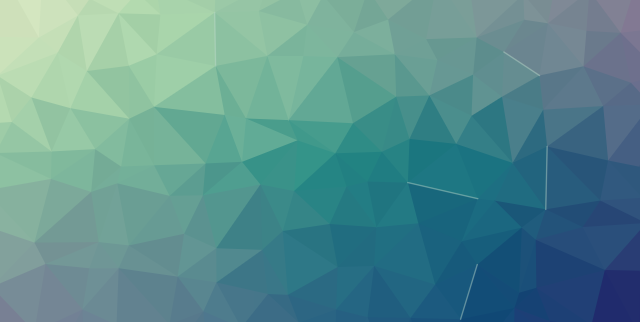
Give the GLSL for this background, as a WebGL 1 fragment shader.

```glsl
precision highp float;
// Low-poly backdrop: faceted triangles fading from pale lime through teal to indigo.

uniform vec2 u_resolution;

const float ROWS = 7.6; // mesh cells per canvas height

vec2 hash2(vec2 p) {
  vec2 q = vec2(dot(p, vec2(127.1, 311.7)), dot(p, vec2(269.5, 183.3)));
  return fract(sin(q) * 43758.55);
}

// Five evenly spaced colour stops
vec3 ramp(float x, vec3 a, vec3 b, vec3 c, vec3 d, vec3 e) {
  x *= 4.0;
  vec3 col = mix(a, b, clamp(x, 0.0, 1.0));
  col = mix(col, c, clamp(x - 1.0, 0.0, 1.0));
  col = mix(col, d, clamp(x - 2.0, 0.0, 1.0));
  return mix(col, e, clamp(x - 3.0, 0.0, 1.0));
}

// Smooth colour field behind the facets, uv in 0..1
vec3 gradient(vec2 uv) {
  vec3 top = ramp(uv.x, vec3(0.87, 0.91, 0.77), vec3(0.68, 0.84, 0.67),
    vec3(0.52, 0.72, 0.62), vec3(0.47, 0.60, 0.59), vec3(0.51, 0.47, 0.57));
  vec3 upper = ramp(uv.x, vec3(0.73, 0.86, 0.69), vec3(0.59, 0.79, 0.64),
    vec3(0.42, 0.68, 0.59), vec3(0.36, 0.56, 0.56), vec3(0.41, 0.43, 0.55));
  vec3 middle = ramp(uv.x, vec3(0.55, 0.76, 0.63), vec3(0.43, 0.68, 0.59),
    vec3(0.15, 0.55, 0.52), vec3(0.10, 0.44, 0.50), vec3(0.20, 0.34, 0.49));
  vec3 bottom = ramp(uv.x, vec3(0.48, 0.51, 0.59), vec3(0.37, 0.49, 0.56),
    vec3(0.17, 0.40, 0.52), vec3(0.07, 0.29, 0.47), vec3(0.14, 0.16, 0.43));
  vec3 col = mix(bottom, middle, clamp(uv.y / 0.5, 0.0, 1.0));
  col = mix(col, upper, clamp((uv.y - 0.5) / 0.24, 0.0, 1.0));
  return mix(col, top, clamp((uv.y - 0.74) / 0.26, 0.0, 1.0));
}

// Jittered mesh vertex
vec2 vertex(vec2 cell) {
  return cell + (hash2(cell) - 0.5) * 0.76;
}

// Signed distance to a line, positive on its left
float leftOf(vec2 p, vec2 a, vec2 b) {
  vec2 e = b - a, d = p - a;
  return (e.x * d.y - e.y * d.x) / length(e);
}

float segmentDistance(vec2 p, vec2 a, vec2 b) {
  vec2 e = b - a, d = p - a;
  return length(d - e * clamp(dot(d, e) / dot(e, e), 0.0, 1.0));
}

// Adds one counterclockwise triangle to the weighted colour sum
void addFacet(vec2 p, vec2 a, vec2 b, vec2 c, float pixel, inout vec4 sum, inout float seam) {
  float inside = min(leftOf(p, a, b), min(leftOf(p, b, c), leftOf(p, c, a)));
  float weight = clamp(inside / pixel + 0.5, 0.0, 1.0) + 0.00001;
  vec2 center = (a + b + c) / 3.0;
  vec2 rnd = hash2(floor(center * 64.0));

  // Each facet takes one flat colour from near its centre
  vec2 spot = (center + (rnd - 0.5) * 0.7) / ROWS;
  vec3 col = gradient(spot * vec2(u_resolution.y / u_resolution.x, 1.0));
  col += (rnd.y - 0.5) * 0.025;
  sum += vec4(col, 1.0) * weight;

  // A few edges show a pale hairline
  float line = 1.0 - smoothstep(0.0, 0.008 + pixel, segmentDistance(p, a, b));
  seam = max(seam, line * step(0.965, rnd.x));
}

void main() {
  vec2 p = gl_FragCoord.xy / u_resolution.y * ROWS;
  float pixel = ROWS / u_resolution.y;
  vec4 sum = vec4(0.0);
  float seam = 0.0;

  // Split each nearby quad along its shorter diagonal
  for (int j = -1; j <= 1; j++) {
    for (int i = -1; i <= 1; i++) {
      vec2 cell = floor(p) + vec2(float(i), float(j));
      vec2 a = vertex(cell);
      vec2 b = vertex(cell + vec2(1.0, 0.0));
      vec2 c = vertex(cell + vec2(1.0, 1.0));
      vec2 d = vertex(cell + vec2(0.0, 1.0));
      if (distance(a, c) < distance(b, d)) {
        addFacet(p, a, b, c, pixel, sum, seam);
        addFacet(p, c, d, a, pixel, sum, seam);
      } else {
        addFacet(p, d, a, b, pixel, sum, seam);
        addFacet(p, b, c, d, pixel, sum, seam);
      }
    }
  }

  vec3 col = sum.rgb / sum.a;
  gl_FragColor = vec4(mix(col, vec3(0.75, 0.86, 0.80), seam * 0.45), 1.0);
}
```
